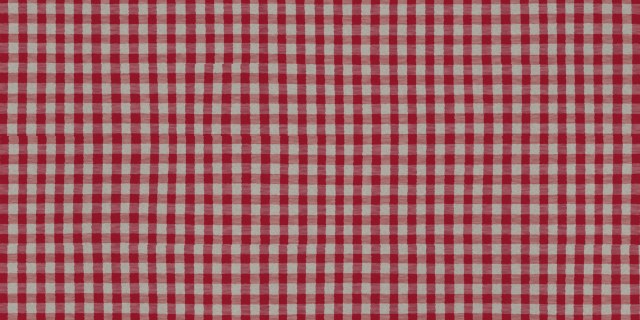
This texture is drawn by a Shadertoy shader. Its source:

```glsl
// Red and grey-white gingham cloth: dyed warp columns cross dyed weft rows.
// Each crossing picks one of four colours; noise bends the stripes, varies
// their widths and tones, and adds fine thread streaks.

const vec2 REPEATS = vec2(34.45, 15.98);     // stripes across and down
const vec2 FIRST_CENTRE = vec2(0.224, 0.04); // first stripe, in repeats
const vec2 HALF_WIDTH = vec2(0.243, 0.240);  // half stripe, in repeats

const vec3 BARE  = vec3(0.672, 0.652, 0.622);
const vec3 WARP  = vec3(0.600, 0.295, 0.337);
const vec3 WEFT  = vec3(0.642, 0.428, 0.420);
const vec3 CROSS = vec3(0.562, 0.085, 0.157);

float hash(vec2 p) {
    vec3 q = fract(vec3(p.xyx) * 0.1031);
    q += dot(q, q.yzx + 33.33);
    return fract((q.x + q.y) * q.z);
}

// Value noise centred on zero, range -0.5 to 0.5.
float noise(vec2 p) {
    vec2 i = floor(p), f = fract(p);
    f = f * f * (3.0 - 2.0 * f);
    float low  = mix(hash(i), hash(i + vec2(1, 0)), f.x);
    float high = mix(hash(i + vec2(0, 1)), hash(i + vec2(1, 1)), f.x);
    return mix(low, high, f.y) - 0.5;
}

// Coverage of a stripe centred on every integer; width varies per stripe.
float stripe(float x, float halfWidth, float seed, float blur) {
    float id = floor(x + 0.5);
    float width = halfWidth + 0.035 * (hash(vec2(id + 50.0, seed)) - 0.5);
    return 1.0 - smoothstep(-blur, blur, abs(x - id) - width);
}

// Slow bend of the cloth, with slight sideways slips at three seams.
vec2 bend(vec2 grid, vec2 uv) {
    float seam = step(0.234, uv.y) + step(0.575, uv.y) + step(0.80, uv.y);
    float slip = 0.10 * noise(vec2(grid.x * 0.25, seam * 7.0 + 90.0));
    float sway = 0.16 * noise(grid * vec2(0.35, 0.22) + 11.0);
    float lift = 0.12 * noise(grid * vec2(0.16, 0.40) + 37.0);
    return vec2(sway + slip, lift);
}

void mainImage(out vec4 fragColor, in vec2 fragCoord) {
    vec2 uv = fragCoord / iResolution.xy;
    vec2 grid = uv * REPEATS;
    vec2 blur = 0.75 * REPEATS / iResolution.xy;
    vec2 cloth = grid - FIRST_CENTRE + bend(grid, uv);

    // Ragged thread ends along the stripe edges
    vec2 fray = 0.035 * vec2(noise(grid * vec2(2.0, 12.0)),
                             noise(grid * vec2(12.0, 2.0) + 60.0));
    float warp = stripe(cloth.x + fray.x, HALF_WIDTH.x, 3.0, blur.x);
    float weft = stripe(cloth.y + fray.y, HALF_WIDTH.y, 8.0, blur.y);

    vec3 color = mix(mix(BARE, WARP, warp), mix(WEFT, CROSS, warp), weft);

    // Weft threads show as horizontal streaks, strongest in half-dyed cells
    float streak = noise(grid * vec2(2.5, 15.0) + 20.0);
    float mixed = abs(warp - weft);
    color += streak * mixed * vec3(0.05, 0.12, 0.10);

    // Uneven dye per column, fine grain and broad shading
    float dye = hash(vec2(floor(cloth.x + 0.5) + 50.0, 21.0)) - 0.5;
    color -= dye * warp * (1.0 - weft) * vec3(0.03, 0.05, 0.04);
    float grain = noise(grid * vec2(15.0, 16.0) + 70.0);
    float shade = noise(grid * vec2(0.25, 0.15) + 5.0);
    color *= 1.0 + 0.07 * grain + 0.035 * shade;

    fragColor = vec4(clamp(color, 0.0, 1.0), 1.0);
}
```
